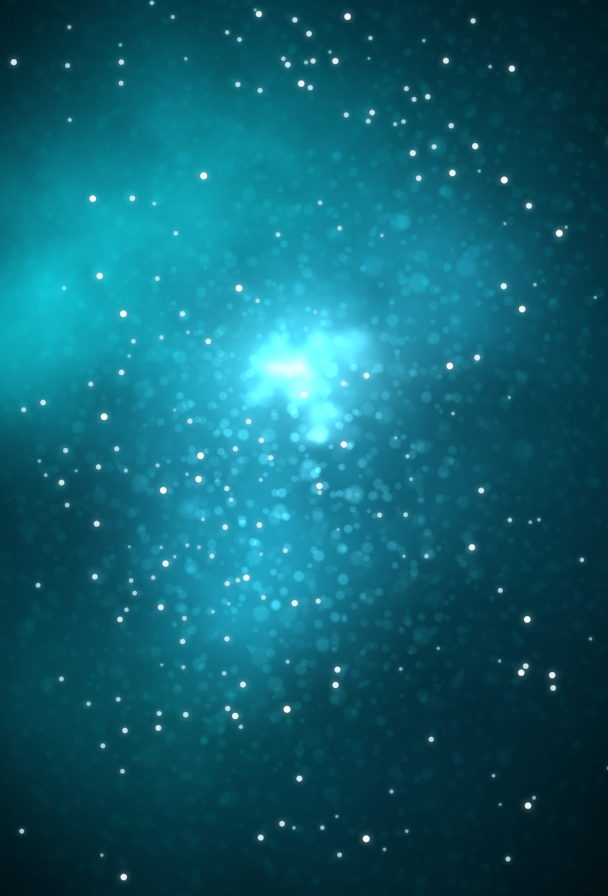
Give the GLSL for this background, as a WebGL 2 fragment shader.

```glsl
#version 300 es
precision highp float;

#define DEEP vec3(0.008, 0.185, 0.235)
#define TEAL vec3(0.03, 0.43, 0.43)
#define AZURE vec3(0.10, 0.37, 0.43)
#define ICE vec3(0.66, 0.92, 0.98)
#define WARP 0.09
#define CLOUD_SCALE 6.0
#define BOKEH_LAYERS 6
#define BOKEH_GAIN 0.30
#define STAR_LAYERS 3
#define STAR_CELLS 25.0
#define STAR_RADIUS 0.0036
#define VIGNETTE 0.72

uniform vec2 u_resolution;
out vec4 fragColor;

struct Spot { float dist; vec2 centre; float size; float chance; };

float hash(vec2 p) {
    return fract(sin(dot(p, vec2(127.1, 311.7))) * 43758.5453);
}

float noise(vec2 p) {
    vec2 i = floor(p), f = fract(p);
    f = f * f * (3.0 - 2.0 * f);
    return mix(mix(hash(i), hash(i + vec2(1, 0)), f.x),
               mix(hash(i + vec2(0, 1)), hash(i + vec2(1, 1)), f.x), f.y);
}

float fbm(vec2 p) {
    float sum = 0.0, amp = 0.5;
    for (int i = 0; i < 4; i++) {
        sum += amp * noise(p);
        p = mat2(1.6, 1.2, -1.2, 1.6) * p + 7.3;
        amp *= 0.5;
    }
    return sum;
}

float glow(vec2 p, vec2 centre, vec2 radius) {
    vec2 d = (p - centre) / radius;
    return exp(-dot(d, d));
}

float segmentDistance(vec2 p, vec2 a, vec2 b) {
    vec2 ab = b - a;
    return length(p - a - ab * clamp(dot(p - a, ab) / dot(ab, ab), 0.0, 1.0));
}

// Jittered spot of the grid cell that holds p
Spot cellSpot(vec2 p, float cells, float seed, float margin) {
    vec2 id = floor(p * cells), key = id + seed * 17.3;
    vec2 jitter = vec2(hash(key), hash(key + 41.7));
    vec2 centre = (id + mix(vec2(margin), vec2(1.0 - margin), jitter)) / cells;
    return Spot(length(p - centre), centre, hash(key + 83.1), hash(key + 129.4));
}

// Broad coloured light, bent by noise
vec3 nebula(vec2 p) {
    vec2 bend = vec2(fbm(p * CLOUD_SCALE), fbm(p * CLOUD_SCALE + 19.0)) - 0.47;
    vec2 q = p + WARP * bend;
    vec3 light = TEAL * glow(q, vec2(0.04, 0.655), vec2(0.19, 0.12));
    light += TEAL * 0.62 * glow(q, vec2(0.24, 0.82), vec2(0.22, 0.14));
    light += TEAL * 0.32 * glow(q, vec2(0.14, 0.20), vec2(0.22, 0.15));
    light += AZURE * 0.72 * glow(q, vec2(0.32, 0.58), vec2(0.25, 0.21));
    light += AZURE * 0.50 * glow(q, vec2(0.47, 0.68), vec2(0.10, 0.09));
    light += AZURE * 0.75 * glow(q, vec2(0.28, 0.37), vec2(0.13, 0.13));
    light *= mix(0.65, 1.4, fbm(p * 9.0 + 3.0));
    light += ICE * 0.36 * glow(q, vec2(0.35, 0.58), vec2(0.09, 0.075));
    return DEEP * mix(0.75, 1.25, fbm(p * 5.0 + 31.0)) + light;
}

// Small bright knots at the heart
float core(vec2 p) {
    vec2 q = p + 0.03 * (vec2(noise(p * 45.0), noise(p * 45.0 + 9.0)) - 0.5);
    return 0.75 * glow(q, vec2(0.315, 0.583), vec2(0.026, 0.021))
         + 0.50 * glow(q, vec2(0.343, 0.592), vec2(0.018, 0.022))
         + 0.38 * glow(q, vec2(0.362, 0.535), vec2(0.023, 0.027))
         + 0.26 * glow(q, vec2(0.390, 0.603), vec2(0.030, 0.025));
}

float bokeh(vec2 p) {
    float sum = 0.0;
    for (int i = 0; i < BOKEH_LAYERS; i++) {
        float k = float(i), cells = 20.0 + 5.0 * k, turn = 0.5 + 0.9 * k;
        vec2 q = mat2(cos(turn), sin(turn), -sin(turn), cos(turn)) * p + 3.0;
        Spot s = cellSpot(q, cells, k + 1.0, 0.32);
        float radius = mix(0.14, 0.31, s.size) / cells;
        sum += s.chance * s.chance * (1.0 - smoothstep(radius * 0.45, radius, s.dist));
    }
    return sum;
}

float starDensity(vec2 p) {
    float arc = segmentDistance(p, vec2(0.24, 0.99), vec2(0.66, 0.68));
    return 0.09 + 0.38 * glow(p, vec2(0.23, 0.38), vec2(0.11, 0.14))
         + 0.20 * exp(-arc * arc * 200.0)
         + 0.08 * glow(p, vec2(0.60, 0.24), vec2(0.12, 0.18));
}

void main() {
    vec2 p = (gl_FragCoord.xy - 0.5 * u_resolution) / u_resolution.y + vec2(0.34, 0.5);
    float pixel = 1.0 / u_resolution.y;
    vec3 color = nebula(p);

    // Soft discs gather in the central stream and along the right
    float gather = 0.22 + 0.75 * glow(p, vec2(0.33, 0.44), vec2(0.17, 0.24))
                 + 0.28 * glow(p, vec2(0.54, 0.76), vec2(0.20, 0.22));
    color += BOKEH_GAIN * gather * bokeh(p) * mix(TEAL, ICE * 0.8, glow(p, vec2(0.34, 0.48), vec2(0.20, 0.22)));
    color += ICE * core(p);

    // Darkened borders
    vec2 edge = (p - vec2(0.32, 0.55)) / vec2(0.48, 0.60);
    color *= 1.0 - VIGNETTE * smoothstep(0.35, 1.6, dot(edge, edge));

    // Sharp stars with a faint halo
    for (int i = 0; i < STAR_LAYERS; i++) {
        Spot s = cellSpot(p + 0.013 * float(i), STAR_CELLS + 4.0 * float(i), float(i) + 11.0, 0.22);
        float shown = step(s.chance, starDensity(s.centre - 0.013 * float(i)));
        float radius = STAR_RADIUS * mix(0.45, 1.1, s.size);
        float disc = 1.0 - smoothstep(radius - pixel, radius + pixel, s.dist);
        float halo = 0.22 * exp(-s.dist * s.dist / (radius * radius * 3.0));
        color = mix(color, mix(ICE, vec3(1.0), s.size), shown * mix(0.6, 1.0, s.size) * max(disc, halo));
    }
    fragColor = vec4(min(color, 1.0), 1.0);
}
```
